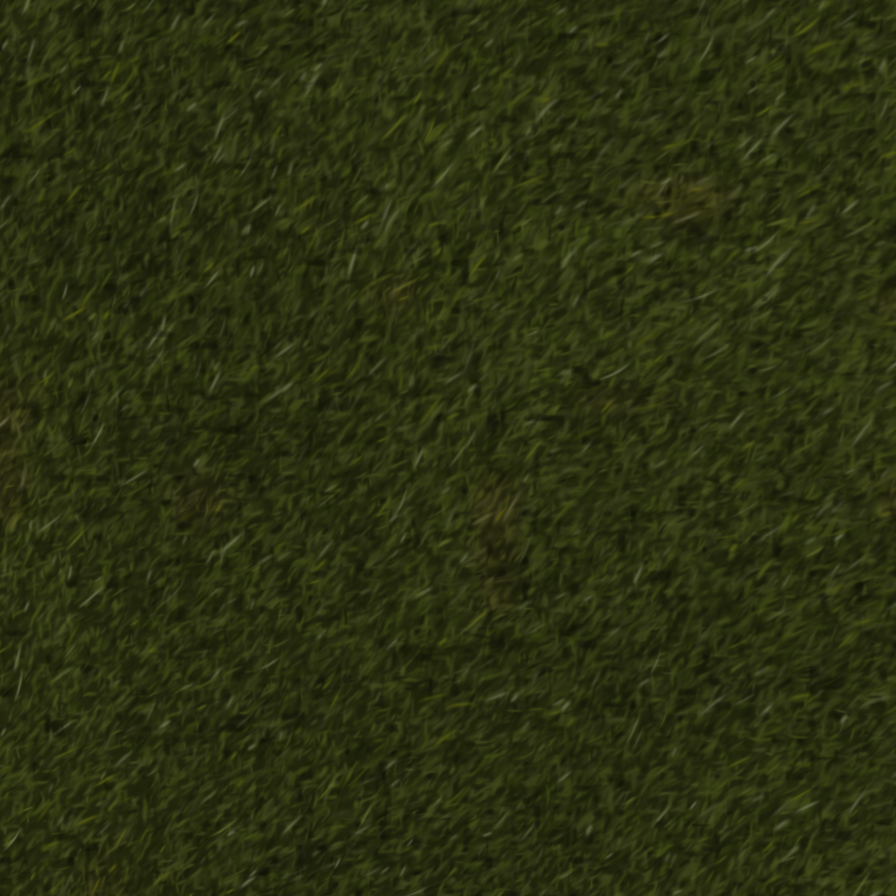
A three.js fragment shader for this texture:

```glsl
// Dark, slightly blurred lawn seen from above, combed towards the upper right.
// Many jittered-grid layers of soft, uneven blades are painted over each other,
// then faint to bright yellow and pale blades; slow noise adds clumps and dry spots.

varying vec2 vUv;

const int   TURF_LAYERS   = 15;
const int   ACCENT_LAYERS = 4;
const float TURF_CELL     = 0.023;
const float ACCENT_CELL   = 0.044;
const float BLADE_WIDTH   = 0.0025;
const float TURF_OPACITY  = 0.66;
const float ACCENT_SHARE  = 0.55;
const float ANGLE_SPREAD  = 1.75;

const vec3 SOIL_SHADE  = vec3(0.120, 0.137, 0.042);
const vec3 BLADE_DARK  = vec3(0.073, 0.086, 0.022);
const vec3 BLADE_LIGHT = vec3(0.284, 0.314, 0.112);
const vec3 YELLOW_TIP  = vec3(0.330, 0.350, 0.065);
const vec3 PALE_TIP    = vec3(0.390, 0.415, 0.285);
const vec3 DRY_TINT    = vec3(1.120, 0.960, 1.060);

vec4 hash4(vec3 p) {
  vec4 q = fract(p.xyzx * vec4(0.1031, 0.1030, 0.0973, 0.1099));
  q += dot(q, q.wzxy + 33.33);
  return fract((q.xxyz + q.yzzw) * q.zywx);
}

float valueNoise(vec2 p) {
  vec2 cell = floor(p);
  vec2 f = fract(p);
  f = f * f * (3.0 - 2.0 * f);
  float a = hash4(vec3(cell, 91.0)).x;
  float b = hash4(vec3(cell + vec2(1.0, 0.0), 91.0)).x;
  float c = hash4(vec3(cell + vec2(0.0, 1.0), 91.0)).x;
  float d = hash4(vec3(cell + vec2(1.0, 1.0), 91.0)).x;
  return mix(mix(a, b, f.x), mix(c, d, f.x), f.y);
}

// Blades stand steeper on the left and lie flatter on the right.
float combAngle(vec2 p) {
  return 0.94 - 0.34 * p.x + 0.10 * p.y + 0.30 * (valueNoise(p * 6.0) - 0.5);
}

// Soft mask of one curved blade with tapering ends, centred at the origin.
float bladeMask(vec2 d, float angle, float halfLength, float width, float bend) {
  float c = cos(angle);
  float s = sin(angle);
  vec2 q = vec2(c * d.x + s * d.y, c * d.y - s * d.x);
  float t = abs(q.x) / halfLength;
  float across = (q.y + bend * q.x * q.x) / width;
  return exp(-across * across) * (1.0 - smoothstep(0.15, 1.0, t));
}

vec3 turfColor(vec4 look) {
  vec3 color = mix(BLADE_DARK, BLADE_LIGHT, look.x);
  return color * mix(vec3(0.96, 1.02, 0.70), vec3(1.02, 0.99, 1.36), look.y);
}

// Paints one layer of dense turf over the colour below.
vec3 paintTurf(vec3 color, vec2 p, float layer, float comb, float size) {
  vec2 grid = p / TURF_CELL + hash4(vec3(layer, 7.0, 3.0)).xy * 20.0 + 10.0;
  vec2 home = floor(grid);
  for (int j = -1; j <= 1; j++) {
    for (int i = -1; i <= 1; i++) {
      vec2 cell = home + vec2(float(i), float(j));
      vec4 place = hash4(vec3(cell, layer));
      vec4 look = hash4(vec3(cell, layer + 40.0));
      vec2 d = (grid - cell - place.xy) * TURF_CELL;
      float turn = place.z - 0.5;
      float angle = comb + turn * (0.4 + 1.2 * abs(turn)) * ANGLE_SPREAD;
      float halfLength = mix(0.007, 0.020, place.w) * size;
      float width = BLADE_WIDTH * mix(0.65, 1.45, look.w) * size;
      float mask = bladeMask(d, angle, halfLength, width, (look.z - 0.5) * 30.0);
      color = mix(color, turfColor(look), mask * TURF_OPACITY);
    }
  }
  return color;
}

// Paints one sparse layer of longer yellow or pale blades, most of them faint.
vec3 paintAccents(vec3 color, vec2 p, float layer, float comb, float size) {
  vec2 grid = p / ACCENT_CELL + hash4(vec3(layer, 17.0, 5.0)).xy * 20.0 + 10.0;
  vec2 home = floor(grid);
  for (int j = -1; j <= 1; j++) {
    for (int i = -1; i <= 1; i++) {
      vec2 cell = home + vec2(float(i), float(j));
      vec4 place = hash4(vec3(cell, layer));
      vec4 look = hash4(vec3(cell, layer + 40.0));
      vec2 d = (grid - cell - place.xy) * ACCENT_CELL;
      float pale = smoothstep(0.25, 0.55, look.y);
      float angle = comb + (place.z - 0.5) * 0.8 - 0.18 * (1.0 - pale);
      float halfLength = mix(0.009, 0.029, place.w * place.w) * size;
      float width = BLADE_WIDTH * mix(0.65, 1.05, look.z) * size;
      float mask = bladeMask(d, angle, halfLength, width, (look.z - 0.5) * 12.0);
      float opacity = step(look.x, ACCENT_SHARE) * mix(0.12, 0.85, look.w * look.w);
      color = mix(color, mix(YELLOW_TIP, PALE_TIP, pale), mask * opacity);
    }
  }
  return color;
}

void main() {
  float comb = combAngle(vUv);
  float size = mix(0.80, 1.14, 0.5 * (vUv.x + vUv.y));
  vec3 color = SOIL_SHADE;
  for (int k = 0; k < TURF_LAYERS; k++) color = paintTurf(color, vUv, float(k) + 1.0, comb, size);
  for (int k = 0; k < ACCENT_LAYERS; k++) color = paintAccents(color, vUv, float(k) + 101.0, comb, size);

  // Broad clumps, small shaded gaps and a few faint dry spots.
  color *= 0.92 + 0.12 * valueNoise(vUv * 4.0 + 3.0) + 0.10 * valueNoise(vUv * 19.0);
  color *= 1.0 - 0.35 * smoothstep(0.72, 1.0, valueNoise(vUv * 75.0 + 11.0));
  float dry = smoothstep(0.75, 1.0, valueNoise(vUv * 9.0 + 31.0));
  color *= mix(vec3(1.0), DRY_TINT, dry * 0.7);
  gl_FragColor = vec4(color, 1.0);
}
```
